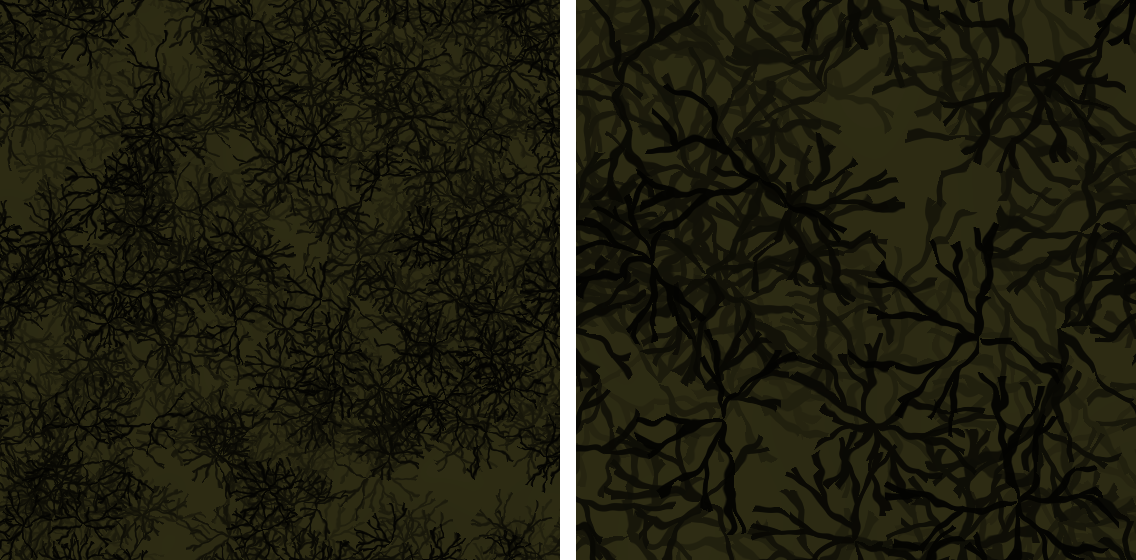
Left, the full canvas; right, a detail of the centre.
Write a WebGL 1 fragment shader that draws this texture.

```glsl
precision highp float;
// Dense tangle of dark branching twigs layered over a dim olive ground.

uniform vec2 u_resolution;

float hash(vec2 p) {
  p = fract(p * vec2(0.1031, 0.1137));
  p += dot(p, p.yx + 33.33);
  return fract((p.x + p.y) * p.x * 17.17 + p.y * 61.7);
}

// Gradient noise, roughly -0.7 to 0.7.
float corner(vec2 cell, vec2 offset) {
  float angle = 6.2832 * hash(cell);
  return dot(vec2(cos(angle), sin(angle)), offset);
}

float noise(vec2 p) {
  vec2 i = floor(p), f = fract(p);
  vec2 u = f * f * f * (f * (f * 6.0 - 15.0) + 10.0);
  vec2 e = vec2(1.0, 0.0);
  return mix(mix(corner(i, f), corner(i + e, f - e), u.x),
             mix(corner(i + e.yx, f - e.yx), corner(i + 1.0, f - 1.0), u.x), u.y);
}

vec2 wiggle(vec2 p) {
  return vec2(noise(p), noise(p + vec2(41.3, 17.9)));
}

// Distance to a bush whose stems fork once in each of three rings.
float bush(vec2 q, vec2 seed, float size) {
  float x = fract(atan(q.y, q.x) / 6.2832 + hash(seed)) * 4.0;
  float root = floor(x);
  x -= root;
  vec2 rootSeed = seed + vec2(root * 7.0 + 3.0, 5.0);
  float reach = size * (0.6 + 0.4 * hash(rootSeed));
  float r = length(q);
  float ring = 3.0 * r / reach;
  if (ring > 3.0 || hash(rootSeed + 2.5) > 0.87) return 1.0;

  float lo = 0.0, hi = 1.0, key = 1.0;
  float stem = 0.3 + 0.4 * hash(rootSeed + 9.1);
  for (int k = 0; k < 3; k++) {
    float side = step(stem, x);
    lo = mix(lo, stem, side);
    hi = mix(stem, hi, side);
    key = key * 2.0 + side;
    vec2 childSeed = rootSeed + vec2(key * 3.7, key * 1.9);
    if (hash(childSeed) > 0.83) return 1.0;
    float child = mix(lo, hi, 0.28 + 0.44 * hash(childSeed + 4.3));
    float along = ring - float(k);
    if (along < 1.0) {
      if (k == 2 && along > 0.35 + 0.65 * hash(childSeed + 8.7)) return 1.0;
      float arc = 1.5708 * r;
      float slope = (child - stem) * arc * 3.0 / reach;
      return abs(x - mix(stem, child, along)) * arc / sqrt(1.0 + slope * slope);
    }
    stem = child;
  }
  return 1.0;
}

// Nearest twig among the bushes scattered around p.
float thicket(vec2 p, float layer) {
  vec2 shift = vec2(layer * 13.7, layer * 7.3);
  vec2 warped = p + 0.008 * wiggle(p * 38.0 + shift)
                  + 0.0032 * wiggle(p * 95.0 + shift);
  vec2 g = warped / 0.11 + shift + 20.0;
  vec2 cell = floor(g);
  float d = 1.0;
  for (int j = -1; j <= 1; j++) {
    for (int i = -1; i <= 1; i++) {
      vec2 c = cell + vec2(float(i), float(j));
      vec2 seed = c + layer * 31.0;
      vec2 center = c + vec2(hash(seed + 0.3), hash(seed + 11.6));
      vec2 place = (center - shift - 20.0) * 0.11;
      // Bushes gather in broad clumps and leave clearings.
      if (hash(seed + 23.4) < 0.78 + 0.9 * noise(place * 5.0 + 3.0)) {
        float size = 0.07 + 0.032 * hash(seed + 37.8);
        d = min(d, bush((g - center) * 0.11, seed, size));
      }
    }
  }
  return d;
}

void main() {
  vec2 p = gl_FragCoord.xy / u_resolution.y;
  float soft = 0.8 / u_resolution.y;
  vec3 ground = vec3(0.175, 0.168, 0.075);
  vec3 color = ground * (1.0 + 0.06 * noise(p * 9.0));

  // Paint from the faintest twigs at the back to the blackest in front.
  for (int i = 0; i < 8; i++) {
    float depth = float(i) / 7.0;
    vec3 ink = mix(ground * 0.84, vec3(0.012, 0.012, 0.004), depth);
    float halfWidth = 0.0019 + 0.0003 * (1.0 - depth);
    float d = thicket(p, float(i));
    float cover = 1.0 - smoothstep(halfWidth - soft, halfWidth + soft, d);
    color = mix(color, ink, cover * 0.95);
  }
  gl_FragColor = vec4(color, 1.0);
}
```
